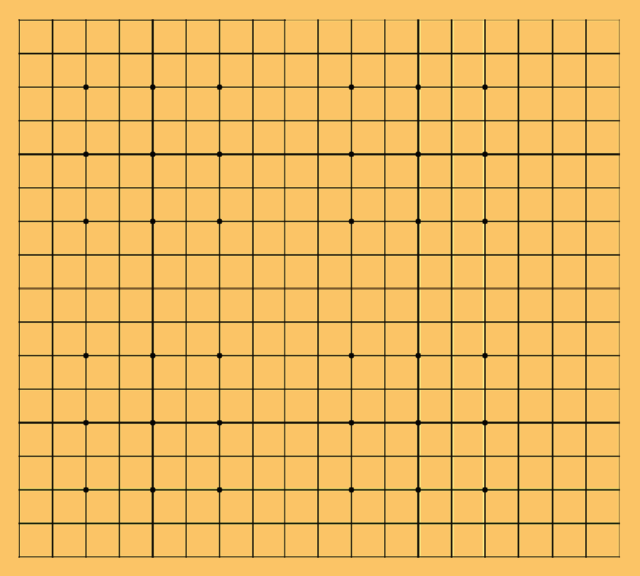
A Shadertoy shader for this pattern:

```glsl
// Amber game board: 18 by 16 ruled cells with uneven ink, bold lines and star points.

const vec3 AMBER = vec3(0.984, 0.770, 0.400);
const vec3 GLOW = vec3(0.970, 0.850, 0.440);
const vec3 BLACK = vec3(0.045, 0.035, 0.015);
const vec3 BROWN = vec3(0.36, 0.23, 0.11);

// True when the bit for this line index is set
bool inSet(int mask, int index) {
    return ((mask >> index) & 1) == 1;
}

// Box-filtered coverage of a stripe of the given half width
float stripe(float d, float halfWidth, float soft) {
    float overlap = min(d + 0.5 * soft, halfWidth) - max(d - 0.5 * soft, -halfWidth);
    return clamp(overlap / soft, 0.0, 1.0);
}

// Half width of a line: bold, medium or thin
float lineHalfWidth(int index, int mediumMask) {
    if (inSet(0x1010, index)) return 0.033;
    return inSet(mediumMask, index) ? 0.024 : 0.018;
}

void mainImage(out vec4 fragColor, in vec2 fragCoord) {
    // Cell units, measured from the upper left corner
    float pixel = 17.25 / iResolution.y;
    float soft = max(pixel, 0.042);
    vec2 p = vec2(fragCoord.x, iResolution.y - fragCoord.y) * pixel;

    // Grid coordinates, with a slightly narrow eighth column
    vec2 grid = vec2(p.x - 0.575, (p.y - 0.6) / 1.005);
    grid.x += 0.05 * step(7.5, grid.x) - 0.025 * step(15.5, grid.x);
    vec2 nearest = clamp(floor(grid + 0.5), vec2(0.0), vec2(18.0, 16.0));
    vec2 d = grid - nearest;
    int column = int(nearest.x);
    int row = int(nearest.y);

    // Limits of the ruled area
    vec2 outside = abs(grid - vec2(9.0, 8.0)) - vec2(9.02, 8.02);
    float board = clamp(0.5 - max(outside.x, outside.y) / pixel, 0.0, 1.0);

    float halfV = lineHalfWidth(column, 0x3E282);
    float halfH = lineHalfWidth(row, 0xC282);

    // Pale fringes beside the lines, brighter on a few of them
    vec3 color = AMBER;
    float fringe = max(stripe(d.x, halfV + 0.03, soft), stripe(d.y, halfH + 0.03, soft));
    color = mix(color, GLOW, 0.55 * fringe * board);
    if (column >= 12 && column <= 14) {
        float side = column == 14 ? -1.0 : 1.0;
        float bright = stripe(d.x - side * (halfV + 0.022), 0.022, soft);
        color = mix(color, vec3(0.99, 0.95, 0.55), 0.85 * bright * board);
    }
    if (row == 14) {
        float bright = stripe(d.y + halfH + 0.016, 0.016, soft);
        color = mix(color, vec3(0.92, 0.88, 0.42), 0.7 * bright * board);
    }

    // Horizontal lines: worn right half of the top edge, brown middle line
    float inkH = 0.95;
    vec3 toneH = BLACK;
    if (row == 0 && grid.x > 8.03) {
        inkH = 0.42;
        toneH = BROWN;
    }
    if (row == 8) {
        inkH = 0.8;
        toneH = BROWN;
        halfH = 0.034;
    }
    if (row >= 14 && row < 16) toneH = vec3(0.05, 0.10, 0.03);
    color = mix(color, toneH, inkH * board * stripe(d.y, halfH, soft));

    // Vertical lines: pale middle line and faded right edge
    float inkV = 0.95;
    vec3 toneV = BLACK;
    if (column == 8) inkV = 0.78;
    if (column == 18) {
        inkV = 0.48;
        toneV = BROWN;
    }
    color = mix(color, toneV, inkV * board * stripe(d.x, halfV, soft));

    // Star points in four groups of nine, round with squared shoulders
    if (inSet(0x5454, column) && inSet(0x5454, row)) {
        vec2 q = abs(d);
        float shape = mix(length(q), max(q.x, q.y), 0.35) - 0.078;
        color = mix(color, vec3(0.025, 0.02, 0.01), clamp(0.5 - shape / soft, 0.0, 1.0));
    }

    fragColor = vec4(color, 1.0);
}
```
